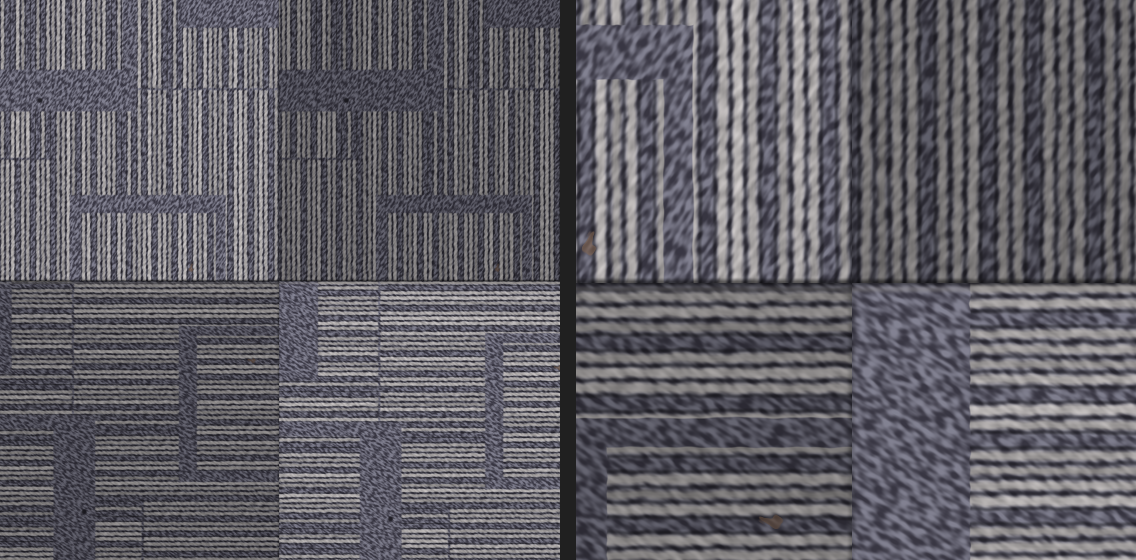
Left: the whole. Right: its middle third, enlarged.
Reproduce this texture procedurally as a Shadertoy shader.

```glsl
// Four carpet tiles in a 2 x 2 layout: ribbed cream yarns over a twisted blue-grey pile.
// One tile design is shifted and quarter-turned per cell; plain bands are boxes,
// yarn colours come from hashes, and the pile is stretched gradient noise.

const float TILE = 0.4975;             // tile side, in canvas units
const vec2 JOINT = vec2(0.4975, 0.5015); // where the four tiles meet, from the top left
const float YARNS = 55.0;              // yarns across one tile
const float CORE = 0.285;              // half width of a cream yarn, in yarns
const float SOFTNESS = 0.18;           // least blur of a yarn edge, in yarns
const float GROUP = 4.0;               // yarns in a group; each group holds one blue gap
const float WIDE_GAPS = 0.28;          // share of gaps that are two yarns wide
const float MIDDLE = 27.0 / YARNS;     // border between left and right areas
const float NARROW = 10.0 / YARNS;     // width of the small area at the left
const float SHIFT = 1.0995;            // offset of the design in the right-hand tiles
const vec2 FIBRE_FREQ = vec2(128.0, 58.0); // pile noise across and along the twist
const vec2 TWIST = vec2(0.53, -0.85);  // direction of the fibres
const vec3 NAVY = vec3(0.190, 0.183, 0.225);
const vec3 SLATE = vec3(0.440, 0.438, 0.492);
const vec3 CREAM = vec3(0.595, 0.582, 0.580);
const vec3 TAN = vec3(0.46, 0.36, 0.29);
const vec4 LIGHT = vec4(1.13, 0.86, 0.87, 1.11); // top left, top right, bottom left, bottom right

// Plain bands of one tile: left, top, right, bottom.
const vec4 BANDS[6] = vec4[6](
    vec4(-0.30, 0.25, MIDDLE, 0.40), vec4(0.44, -0.30, MIDDLE, 0.40),
    vec4(0.65, -0.30, 1.30, 0.10), vec4(0.25, 0.70, 0.81, 0.765),
    vec4(0.25, 0.70, 0.29, 1.30), vec4(0.775, 0.70, 0.81, 1.30));

float hash(vec2 p) {
    vec3 q = fract(vec3(p.xyx) * 0.1031);
    q += dot(q, q.yzx + 33.33);
    return fract((q.x + q.y) * q.z);
}

float slope(vec2 cell, vec2 offset) {
    float a = 6.2832 * hash(cell);
    return dot(vec2(cos(a), sin(a)), offset);
}

float gradientNoise(vec2 p) {
    vec2 i = floor(p), f = p - i;
    vec2 w = f * f * f * (f * (f * 6.0 - 15.0) + 10.0);
    vec2 e = vec2(1, 0);
    return mix(mix(slope(i, f), slope(i + e, f - e), w.x),
               mix(slope(i + e.yx, f - e.yx), slope(i + 1.0, f - 1.0), w.x), w.y);
}

float box(vec2 p, vec4 b) {
    vec2 d = abs(p - 0.5 * (b.xy + b.zw)) - 0.5 * (b.zw - b.xy);
    return max(d.x, d.y);
}

// Areas of the tile that each have their own sequence of yarns.
float zone(vec2 t) {
    if (t.y > 0.73 && t.x > 0.27 && t.x < 0.79) return 5.0;
    if (t.x > MIDDLE) return t.y < 0.32 ? 3.0 : 4.0;
    if (t.y < 0.325) return 0.0;
    return t.x < NARROW && t.y < 0.57 ? 1.0 : 2.0;
}

// One gap per group, one or two yarns wide, so that gaps never run together.
float creamYarn(float index, float seed) {
    float i = index + 200.0 + 3.0 * seed;
    vec2 key = vec2(floor(i / GROUP), seed * 17.0 + 5.0);
    float start = floor(2.0 * hash(key));
    float width = 1.0 + step(hash(key + 61.0), WIDE_GAPS);
    float k = mod(i, GROUP) - start;
    return k >= 0.0 && k < width ? 0.0 : 1.0;
}

vec3 carpet(vec2 t, float px) {
    // Twisted pile with two sizes of fibre.
    vec2 fibre = vec2(dot(t, vec2(-TWIST.y, TWIST.x)), dot(t, TWIST)) * FIBRE_FREQ + 300.0;
    float pile = gradientNoise(fibre) + 0.35 * gradientNoise(fibre * 1.6 + 40.0);
    vec3 heather = mix(NAVY, SLATE, smoothstep(-0.52, 0.52, pile));

    // Ribs, with slightly wandering yarns and ragged ends.
    vec2 w = t + 0.0024 * vec2(gradientNoise(t * vec2(30, 45) + 70.0),
                               gradientNoise(t * vec2(90, 30) + 20.0));
    float x = w.x * YARNS, index = floor(x), area = zone(w);
    float blur = max(SOFTNESS, 0.8 * px * YARNS);
    float d = abs(fract(x) - 0.5);
    float vary = hash(vec2(index + 80.0, area + 11.0)) - 0.5;
    float core = 1.0 - smoothstep(-blur, blur, d - CORE - 0.07 * vary - 0.08 * pile);
    float seam = min(max(abs(w.y - 0.32), MIDDLE - w.x),
                     max(abs(w.y - 0.57), w.x - NARROW));
    core *= smoothstep(0.0, 0.004 + px, seam) * creamYarn(index, area);
    vec3 cream = CREAM * (0.96 + 0.24 * pile + 0.20 * vary);
    vec3 ribs = mix(heather, cream, core) * mix(1.0, 0.66, smoothstep(0.28, 0.5, d));

    // Plain bands lie over the ribs.
    float band = 1.0;
    for (int i = 0; i < 6; i++) band = min(band, box(w, BANDS[i]));
    vec3 col = mix(ribs, heather * 1.03, 1.0 - smoothstep(-px, px, band));

    // Wear: a dark spot and a loose tan thread.
    float spot = length(t - vec2(0.144, 0.36)) - 0.008;
    float thread = length((t - vec2(0.686, 0.965)) * vec2(1.0, 0.55)) - 0.006;
    col = mix(col, NAVY * 0.5, 0.8 * (1.0 - smoothstep(-px, px, spot)));
    return mix(col, TAN, 0.6 * (1.0 - smoothstep(-px, px, thread + 0.008 * pile)));
}

void mainImage(out vec4 fragColor, in vec2 fragCoord) {
    vec2 p = fragCoord / iResolution.xy;
    p.y = 1.0 - p.y;
    float px = 1.0 / (iResolution.y * TILE);

    // Lay the tile: upright above, quarter-turned below.
    vec2 side = step(JOINT, p);
    vec2 c = p / TILE;
    vec2 t = vec2(c.x - SHIFT * side.x, c.y);
    if (side.y > 0.5) t = vec2(1.98 - c.y + 0.026 * side.x, t.x + 0.058);
    vec3 col = carpet(t, px);

    // Pile direction changes the brightness of each tile.
    float light = mix(mix(LIGHT.x, LIGHT.y, side.x), mix(LIGHT.z, LIGHT.w, side.x), side.y);
    col *= light * (1.0 - 0.10 * (p.y - 0.75) * side.y);

    // Joints, with a pale lip under the horizontal one.
    vec2 gap = 1.0 - smoothstep(vec2(0.0), vec2(0.0035), abs(p - JOINT));
    float lip = 1.0 - smoothstep(0.0, 0.003, abs(p.y - JOINT.y - 0.004));
    col = mix(col, CREAM * light * 0.85, 0.4 * lip);
    col *= (1.0 - 0.2 * gap.x) * (1.0 - 0.5 * gap.y);
    fragColor = vec4(clamp(col, 0.0, 1.0), 1.0);
}
```
